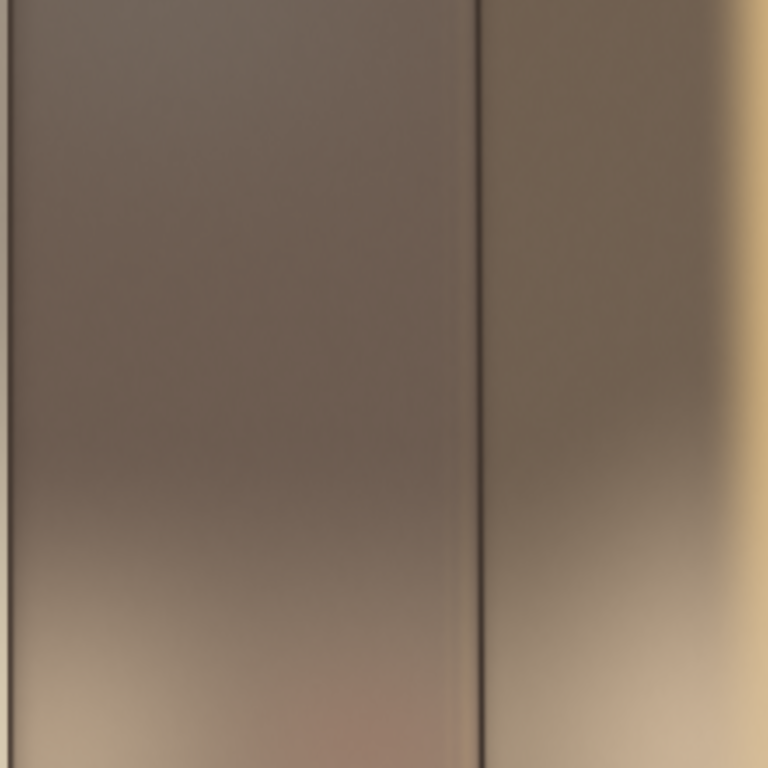
Give the GLSL for this texture, as a three.js fragment shader.

```glsl
varying vec2 vUv;

const vec3 PANEL = vec3(0.425, 0.360, 0.315);
const vec3 PANEL_RIGHT = vec3(0.440, 0.375, 0.315);
const vec3 COOL_SHEEN = vec3(0.445, 0.395, 0.355);
const vec3 FLOOR_LIGHT = vec3(0.790, 0.700, 0.590);
const vec3 ROSE_TINT = vec3(0.000, -0.030, -0.022);
const vec3 OCHRE_TINT = vec3(0.030, 0.026, 0.008);
const vec3 EDGE_GLOW = vec3(0.810, 0.685, 0.490);
const vec3 EDGE_GLOW_LOW = vec3(0.840, 0.740, 0.590);
const vec3 SEAM_DARK = vec3(0.255, 0.210, 0.180);
const vec3 STRIP_TOP = vec3(0.620, 0.570, 0.510);
const vec3 STRIP_LOW = vec3(0.840, 0.790, 0.690);
const float SEAM_TOP = 0.6225;
const float SEAM_LEAN = 0.005;
const float SEAM_WIDTH = 0.0050;
const float STRIP_EDGE = 0.0115;
const float GRAIN = 0.008;

float hash(vec2 p) {
  vec3 q = fract(vec3(p.xyx) * 0.1031);
  q += dot(q, q.yzx + 33.33);
  return fract((q.x + q.y) * q.z);
}

float noise(vec2 p) {
  vec2 cell = floor(p);
  vec2 f = fract(p);
  f = f * f * (3.0 - 2.0 * f);
  float low = mix(hash(cell), hash(cell + vec2(1.0, 0.0)), f.x);
  float high = mix(hash(cell + vec2(0.0, 1.0)), hash(cell + 1.0), f.x);
  return mix(low, high, f.y);
}

float bell(float d, float width) {
  return exp(-d * d / (width * width));
}

// Light rising from the lower edge, fading out at the given height
float floorLight(float y, float top) {
  return 1.0 - smoothstep(0.0, top, y);
}

vec3 leftPanel(vec2 p) {
  float sheen = bell(length((p - vec2(0.2, 1.02)) * vec2(0.7, 1.0)), 0.24);
  vec3 colour = mix(PANEL, COOL_SHEEN, sheen);
  float strength = mix(0.77, 0.47, smoothstep(0.08, 0.36, p.x));
  colour = mix(colour, FLOOR_LIGHT, strength * floorLight(p.y, 0.44));
  float rose = bell(length((p - vec2(0.48, 0.02)) * vec2(1.0, 1.3)), 0.16);
  return colour + ROSE_TINT * rose;
}

vec3 rightPanel(vec2 p) {
  float across = smoothstep(0.62, 0.92, p.x);
  float light = floorLight(p.y, mix(0.42, 0.55, across));
  vec3 colour = mix(PANEL_RIGHT, FLOOR_LIGHT, mix(0.60, 1.0, across) * light);
  float glow = pow(smoothstep(0.905, 1.012, p.x), 1.25);
  return mix(colour, mix(EDGE_GLOW, EDGE_GLOW_LOW, light), glow);
}

void main() {
  vec2 p = vUv;
  float seam = p.x - SEAM_TOP - SEAM_LEAN * (1.0 - p.y);
  float low = floorLight(p.y, 0.5);

  // Two panels
  vec3 colour = mix(leftPanel(p), rightPanel(p), smoothstep(-0.003, 0.003, seam));

  // Faint vertical reflections beside the seam
  float bands = bell(seam + 0.020, 0.009) + 0.4 * bell(seam + 0.043, 0.006);
  colour += OCHRE_TINT * bands * (0.6 + 0.6 * low);

  // Dark joint with a soft shadow
  float joint = 0.88 * bell(seam, SEAM_WIDTH) + 0.12 * bell(seam - 0.005, 0.014);
  colour = mix(colour, SEAM_DARK, min(joint, 1.0));

  // Pale frame strip and its shadow at the left
  float fromStrip = p.x - STRIP_EDGE;
  float shadow = 0.65 * bell(fromStrip - 0.002, 0.005) + 0.22 * bell(fromStrip, 0.023);
  colour = mix(colour, SEAM_DARK, shadow);
  vec3 strip = mix(STRIP_TOP, STRIP_LOW, 1.0 - smoothstep(0.0, 0.75, p.y));
  colour = mix(strip, colour, smoothstep(-0.005, 0.001, fromStrip));

  // Fine mottled surface
  float mottle = noise(p * vec2(90.0, 60.0)) + noise(p * vec2(220.0, 150.0)) - 1.0;
  colour += GRAIN * 0.5 * mottle;

  gl_FragColor = vec4(colour, 1.0);
}
```
